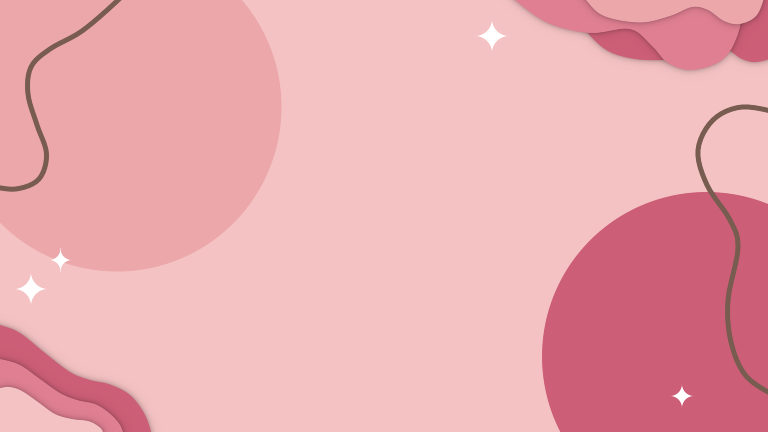
Write a WebGL 2 fragment shader that draws this background.

```glsl
#version 300 es
precision highp float;
// Pink paper-cut background: two large discs, layered wavy corners,
// brown strings and white sparkles. Wavy outlines are smooth splines whose
// signed distance gives the fill, the stroke and the soft shadow.
uniform vec2 u_resolution;
out vec4 fragColor;

const float HEIGHT = 4.32; // canvas height in drawing units
const int KNOTS = 11;
const vec3 BLUSH = vec3(0.957, 0.76, 0.76);
const vec3 ROSE = vec3(0.925, 0.655, 0.672);
const vec3 PINK = vec3(0.878, 0.498, 0.573);
const vec3 BERRY = vec3(0.80, 0.37, 0.465);
const vec3 BROWN = vec3(0.47, 0.36, 0.31);

float coverage(float d) {
  float pixel = HEIGHT / u_resolution.y;
  return 1.0 - smoothstep(-0.6 * pixel, 0.6 * pixel, d);
}

float segmentDistance(vec2 p, vec2 a, vec2 b) {
  vec2 ab = b - a;
  return length(p - a - ab * clamp(dot(p - a, ab) / dot(ab, ab), 0.0, 1.0));
}

vec2 catmullRom(vec2 a, vec2 b, vec2 c, vec2 d, float t) {
  return b + 0.5 * t * (c - a + t * (2.0 * a - 5.0 * b + 4.0 * c - d
         + t * (3.0 * (b - c) + d - a)));
}

// Distance to a spline; negative where the curve lies above (side = 1)
// or below (side = -1) the point.
float splineDistance(vec2 p, vec2 k[KNOTS], float side) {
  float nearest = 100.0, inside = 1.0;
  vec2 a = k[0];
  for (int i = 0; i < KNOTS - 1; i++) {
    for (int j = 1; j <= 6; j++) {
      vec2 b = catmullRom(k[max(i - 1, 0)], k[i], k[i + 1],
                          k[min(i + 2, KNOTS - 1)], float(j) / 6.0);
      nearest = min(nearest, segmentDistance(p, a, b));
      if ((a.x > p.x) != (b.x > p.x)) {
        float crossing = a.y + (p.x - a.x) * (b.y - a.y) / (b.x - a.x);
        if (side * (crossing - p.y) > 0.0) inside = -inside;
      }
      a = b;
    }
  }
  return nearest * inside;
}

// Paper sheet with a soft contact shadow
vec3 paper(vec3 below, vec3 color, float d) {
  below *= 1.0 - 0.22 * exp(-max(d, 0.0) / 0.025);
  return mix(below, color, coverage(d));
}

// Four-pointed star bounded by concave arcs
float sparkle(vec2 p, float r) {
  vec2 q = abs(p);
  return max(r - length(q - r), q.x + q.y - r);
}

void main() {
  vec2 p = gl_FragCoord.xy / u_resolution.y * HEIGHT;
  vec3 color = BLUSH;

  // Large discs
  color = mix(color, ROSE, coverage(length(p - vec2(1.17, 3.25)) - 1.645));
  color = mix(color, BERRY, coverage(length(p - vec2(7.065, 0.755)) - 1.645));

  // Lower left sheets
  if (p.x < 2.0 && p.y < 1.5) {
    color = paper(color, BERRY, splineDistance(p, vec2[KNOTS](
      vec2(-0.2, 1.12), vec2(0, 1.07), vec2(0.2, 0.99), vec2(0.45, 0.79),
      vec2(0.7, 0.6), vec2(0.9, 0.52), vec2(1.1, 0.475), vec2(1.3, 0.37),
      vec2(1.44, 0.19), vec2(1.51, 0), vec2(1.54, -0.2)), 1.0));
    color = paper(color, PINK, splineDistance(p, vec2[KNOTS](
      vec2(-0.2, 0.76), vec2(0, 0.73), vec2(0.2, 0.67), vec2(0.4, 0.53),
      vec2(0.6, 0.39), vec2(0.77, 0.32), vec2(0.95, 0.28), vec2(1.08, 0.2),
      vec2(1.18, 0.1), vec2(1.23, 0), vec2(1.27, -0.2)), 1.0));
    color = paper(color, BLUSH, splineDistance(p, vec2[KNOTS](
      vec2(-0.2, 0.4), vec2(0, 0.44), vec2(0.1, 0.45), vec2(0.22, 0.41),
      vec2(0.38, 0.3), vec2(0.55, 0.18), vec2(0.72, 0.13), vec2(0.88, 0.11),
      vec2(0.98, 0.06), vec2(1.03, 0), vec2(1.06, -0.15)), 1.0));
  }

  // Upper right sheets
  if (p.x > 4.8 && p.y > 3.4) {
    color = paper(color, BERRY, splineDistance(p, vec2[KNOTS](
      vec2(5.75, 4.2), vec2(5.88, 3.99), vec2(6.08, 3.81), vec2(6.35, 3.73),
      vec2(6.65, 3.72), vec2(6.9, 3.75), vec2(7.1, 3.85), vec2(7.28, 3.82),
      vec2(7.42, 3.73), vec2(7.57, 3.7), vec2(7.8, 3.76)), -1.0));
    color = paper(color, PINK, splineDistance(p, vec2[KNOTS](
      vec2(5.0, 4.48), vec2(5.15, 4.32), vec2(5.48, 4.09), vec2(5.9, 3.99),
      vec2(6.3, 4.03), vec2(6.52, 3.86), vec2(6.68, 3.69), vec2(6.92, 3.62),
      vec2(7.22, 3.72), vec2(7.38, 3.98), vec2(7.46, 4.4)), -1.0));
    color = paper(color, ROSE, splineDistance(p, vec2[KNOTS](
      vec2(5.72, 4.52), vec2(5.86, 4.32), vec2(6.04, 4.16), vec2(6.4, 4.095),
      vec2(6.7, 4.16), vec2(6.92, 4.25), vec2(7.08, 4.22), vec2(7.24, 4.11),
      vec2(7.4, 4.08), vec2(7.57, 4.17), vec2(7.66, 4.4)), -1.0));
  }

  // Strings
  float leftString = splineDistance(p, vec2[KNOTS](
    vec2(1.3, 4.45), vec2(1.16, 4.3), vec2(0.82, 4.01), vec2(0.5, 3.83),
    vec2(0.31, 3.65), vec2(0.28, 3.38), vec2(0.37, 3.07), vec2(0.465, 2.78),
    vec2(0.39, 2.53), vec2(0.16, 2.43), vec2(-0.1, 2.46)), 1.0);
  float rightString = splineDistance(p, vec2[KNOTS](
    vec2(7.8, 3.19), vec2(7.42, 3.25), vec2(7.13, 3.12), vec2(6.98, 2.82),
    vec2(7.07, 2.47), vec2(7.3, 2.12), vec2(7.38, 1.84), vec2(7.28, 1.32),
    vec2(7.31, 0.9), vec2(7.46, 0.56), vec2(7.75, 0.36)), 1.0);
  color = mix(color, BROWN, coverage(min(abs(leftString), abs(rightString)) - 0.025));

  // Sparkles: centre and radius
  vec3 stars[4] = vec3[4](vec3(4.92, 3.96, 0.17), vec3(0.31, 1.43, 0.17),
                          vec3(0.605, 1.72, 0.115), vec3(6.82, 0.36, 0.12));
  for (int i = 0; i < 4; i++)
    color = mix(color, vec3(1), coverage(sparkle(p - stars[i].xy, stars[i].z)));

  fragColor = vec4(color, 1);
}
```
